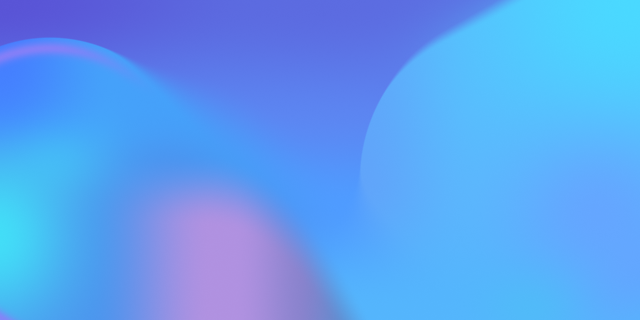
Give the GLSL for this background, as a Shadertoy shader.

```glsl
// Soft abstract backdrop: a violet-to-azure sky, a rounded hill on the left
// with cyan and pink light inside, and a large pale blue dome on the right.
// Both forms are capsule distance fields; colours are blended soft ellipses.

const vec3 VIOLET     = vec3(0.35, 0.33, 0.84);
const vec3 INDIGO     = vec3(0.36, 0.42, 0.88);
const vec3 PERIWINKLE = vec3(0.36, 0.53, 0.95);
const vec3 AZURE      = vec3(0.31, 0.61, 1.00);
const vec3 LIGHT_BLUE = vec3(0.33, 0.71, 0.99);
const vec3 ROYAL      = vec3(0.27, 0.49, 1.00);
const vec3 HILL_BLUE  = vec3(0.27, 0.63, 0.98);
const vec3 DEEP_BLUE  = vec3(0.30, 0.57, 0.93);
const vec3 CYAN       = vec3(0.26, 0.87, 0.97);
const vec3 LILAC      = vec3(0.54, 0.50, 0.97);
const vec3 PINK       = vec3(0.69, 0.57, 0.88);
const vec3 MAUVE      = vec3(0.53, 0.51, 0.80);
const vec3 SLATE      = vec3(0.37, 0.55, 0.81);
const vec3 DOME_BLUE  = vec3(0.36, 0.71, 0.99);
const vec3 DOME_EDGE  = vec3(0.38, 0.64, 0.98);
const vec3 CORNFLOWER = vec3(0.40, 0.64, 1.00);
const vec3 BRIGHT_SKY = vec3(0.29, 0.85, 1.00);

// Hash without sine, used for a faint dither against banding
float hash21(vec2 p) {
    vec3 q = fract(vec3(p.xyx) * 0.1031);
    q += dot(q, q.yzx + 33.33);
    return fract((q.x + q.y) * q.z);
}

// Distance to a round form that extends without end along a unit direction
float longCapsule(vec2 p, vec2 centre, vec2 direction, float radius) {
    vec2 q = p - centre;
    return length(q - direction * max(dot(q, direction), 0.0)) - radius;
}

float coverage(float dist, float softness) {
    return 1.0 - smoothstep(-softness, softness, dist);
}

// Blends an elliptical pool of colour over the base
vec3 pool(vec3 base, vec2 p, vec2 centre, vec2 radii, vec3 tint, float strength) {
    vec2 q = (p - centre) / radii;
    return mix(base, tint, strength * exp(-dot(q, q)));
}

vec3 skyColor(vec2 p) {
    vec3 top = mix(VIOLET, INDIGO, smoothstep(0.0, 0.85, p.x + 0.4 * (1.0 - p.y)));
    vec3 col = mix(PERIWINKLE, top, smoothstep(0.58, 0.98, p.y));
    col = mix(AZURE, col, smoothstep(0.35, 0.65, p.y));
    return mix(LIGHT_BLUE, col, smoothstep(0.03, 0.36, p.y));
}

vec3 hillColor(vec2 p, float dist) {
    vec3 col = mix(ROYAL, HILL_BLUE, smoothstep(0.0, 0.36, p.x));
    col = mix(DEEP_BLUE, col, smoothstep(0.40, 0.66, p.y + 0.15 * p.x));
    col = pool(col, p, vec2(0.53, 0.48), vec2(0.20, 0.10), DEEP_BLUE, 0.7);
    col = pool(col, p, vec2(0.18, 0.50), vec2(0.16, 0.12), CYAN, 0.40);
    col = pool(col, p, vec2(-0.02, 0.26), vec2(0.24, 0.27), CYAN, 1.0);

    // Lilac band just beneath the crest
    float band = (dist + 0.034) / 0.020;
    float fade = 1.0 - smoothstep(0.15, 0.52, p.x);
    return mix(col, LILAC, 0.9 * fade * exp(-band * band));
}

// Pink light with a parabolic crown, cooling toward its right side
vec3 addPinkLight(vec3 base, vec2 p) {
    float offset = p.x - 0.65;
    float crown = 0.42 - 2.0 * offset * max(offset, 0.0);
    float mask = smoothstep(-0.10, 0.13, crown - p.y);
    mask *= smoothstep(0.28, 0.66, p.x);
    vec3 tint = mix(PINK, MAUVE, smoothstep(0.73, 0.98, p.x));
    tint = mix(tint, SLATE, smoothstep(0.93, 1.10, p.x));
    return mix(base, tint, mask);
}

vec3 domeColor(vec2 p) {
    vec3 col = mix(DOME_EDGE, DOME_BLUE, smoothstep(1.12, 1.50, p.x));
    col = mix(LIGHT_BLUE, col, smoothstep(0.05, 0.45, p.y));
    col = pool(col, p, vec2(2.0, 1.0), vec2(0.55, 0.48), BRIGHT_SKY, 1.0);
    col = pool(col, p, vec2(1.86, 0.34), vec2(0.26, 0.24), CORNFLOWER, 0.85);
    col = pool(col, p, vec2(2.02, 0.04), vec2(0.20, 0.30), CORNFLOWER, 0.9);
    return pool(col, p, vec2(1.66, 0.02), vec2(0.16, 0.13), vec3(0.31, 0.74, 0.97), 0.8);
}

void mainImage(out vec4 fragColor, in vec2 fragCoord) {
    // Canvas spans 2 by 1 units
    vec2 p = fragCoord / iResolution.xy * vec2(2.0, 1.0);
    float pixel = 1.0 / iResolution.y;
    vec3 col = skyColor(p);

    // Left hill: crisp at its crest, melting into the sky on the right
    float hill = longCapsule(p, vec2(0.156, 0.419), vec2(0.839, -0.544), 0.4635);
    float hillSoftness = pixel + 0.12 * smoothstep(0.32, 0.80, p.x);
    float hillFade = 1.0 - smoothstep(0.72, 1.10, p.x);
    col = mix(col, hillColor(p, hill), coverage(hill, hillSoftness) * hillFade);
    col = addPinkLight(col, p);

    // Right dome: crisp on its shoulder, hazy above and below
    float dome = longCapsule(p, vec2(1.646, 0.44), vec2(0.867, 0.498), 0.521);
    float haze = smoothstep(0.70, 1.0, p.y);
    float domeSoftness = pixel + 0.035 * haze + 0.16 * (1.0 - smoothstep(0.15, 0.48, p.y));
    float glow = 0.35 * haze * exp(-max(dome, 0.0) / 0.07);
    col = mix(col, domeColor(p), max(coverage(dome, domeSoftness), glow));

    col += (hash21(fragCoord) - 0.5) / 255.0;
    fragColor = vec4(clamp(col, 0.0, 1.0), 1.0);
}
```
